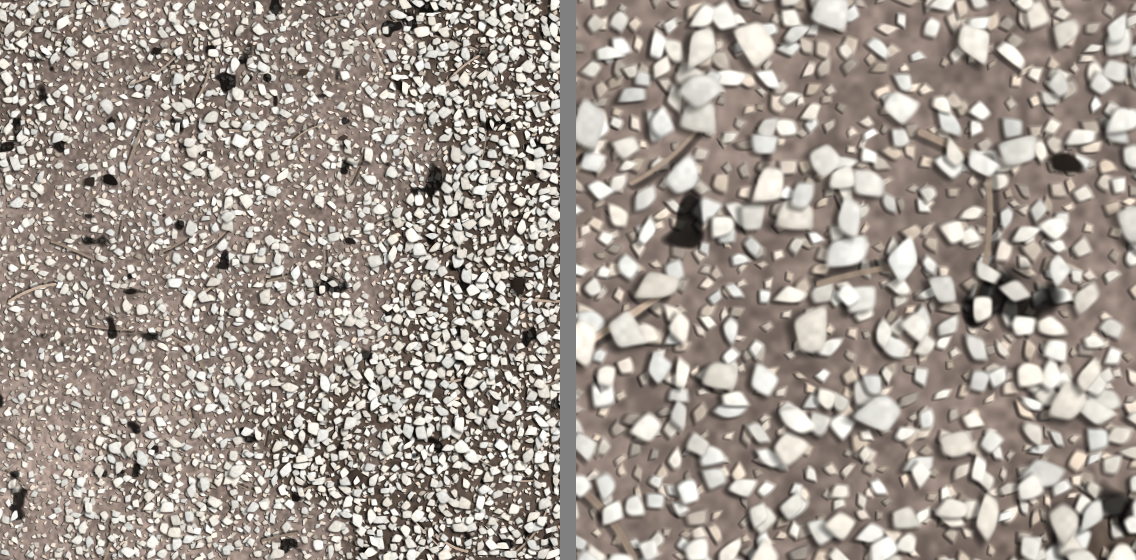
Left, the full canvas; right, a detail of the centre.
Reproduce this texture procedurally as a three.js fragment shader.

```glsl
// Sunlit pale gravel scattered over brown soil, with dark debris and dry straw.
// Jittered grids of faceted stones are painted from fine to coarse, each with
// a shadow; a broad density field gathers the stones into drifts.

#define FINE_CELLS 82.0
#define MEDIUM_CELLS 62.0
#define COARSE_CELLS 46.0
#define DEBRIS_CELLS 17.0
#define STRAW_CELLS 9.0
#define EDGE_SOFTNESS 0.0019
#define SHADOW_DEPTH 0.6
#define LIGHT_DIR vec2(0.90, 0.44)
#define SOIL_COLOR vec3(0.575, 0.51, 0.475)
#define GAP_COLOR vec3(0.34, 0.29, 0.255)
#define STONE_COLOR vec3(0.985, 0.97, 0.94)
#define STRAW_COLOR vec3(0.78, 0.69, 0.61)

varying vec2 vUv;

vec4 hash4(vec2 p) {
  vec4 h = fract(p.xyxy * vec4(0.1031, 0.1030, 0.0973, 0.1099));
  h += dot(h, h.wzxy + 33.33);
  return fract((h.xxyz + h.yzzw) * h.zywx);
}

float noise(vec2 p) {
  vec2 i = floor(p), f = fract(p);
  f = f * f * (3.0 - 2.0 * f);
  float low = mix(hash4(i).x, hash4(i + vec2(1.0, 0.0)).x, f.x);
  float high = mix(hash4(i + vec2(0.0, 1.0)).x, hash4(i + 1.0).x, f.x);
  return mix(low, high, f.y);
}

vec2 rotate(vec2 p, float a) {
  return vec2(cos(a) * p.x - sin(a) * p.y, sin(a) * p.x + cos(a) * p.y);
}

// Share of ground under coarse gravel: thick at right, drifts at upper left and below
float gravelDensity(vec2 p) {
  float drift = noise(p * 6.0 + 3.7) * 0.6 + noise(p * 15.0 + 8.1) * 0.4 - 0.5;
  float right = smoothstep(0.5, 0.85, p.x + 0.25 * drift);
  float corner = smoothstep(0.65, 0.95, p.y) * (1.0 - p.x);
  vec2 low = p - vec2(0.55, 0.2);
  float heap = exp(-14.0 * dot(low, low));
  return clamp(0.14 + 0.8 * right + 0.5 * corner + 0.4 * heap + 0.95 * drift, 0.0, 1.0);
}

// Rounded irregular polygon, equal to 1 on its outline
float facetedShape(vec2 p, vec4 seed) {
  p = rotate(p, seed.y * 43.0);
  p.y *= 1.0 + 0.65 * seed.w;
  float sum = 0.0;
  for (int i = 0; i < 6; i++) {
    float k = float(i);
    float angle = 1.0472 * k + 0.4 * sin(seed.z * 40.0 + k * 2.4);
    float reach = 0.78 + 0.42 * fract(seed.w * 7.0 + k * 0.37);
    sum += pow(max(dot(p, vec2(cos(angle), sin(angle))) / reach, 0.0), 6.0);
  }
  return pow(sum, 1.0 / 6.0);
}

// One grid of stones; presence runs from bare to dense ground, size is in cells
void paintStones(inout vec3 color, vec2 uv, float cells, vec2 presence,
                 vec2 size, vec3 tint, vec2 tones) {
  vec2 g = uv * cells;
  for (int j = -1; j <= 1; j++) {
    for (int i = -1; i <= 1; i++) {
      // Right to left, so that shadows stay in the gaps
      vec2 cell = floor(g) + vec2(-float(i), float(j));
      vec4 seed = hash4(cell + cells * 3.0);
      float density = gravelDensity((cell + 0.5) / cells);
      if (seed.x > mix(presence.x, presence.y, density)) continue;
      vec4 place = hash4(cell + cells * 5.0 + 17.0);
      float radius = mix(size.x, size.y, place.z * place.z);
      vec2 q = (g - cell - 0.15 - 0.7 * place.xy) / radius;
      float d = facetedShape(q, seed);
      float shadow = facetedShape(q + LIGHT_DIR * 0.38, seed);
      float soft = EDGE_SOFTNESS * cells / radius;
      float depth = SHADOW_DEPTH * mix(0.6, 1.0, density);
      color *= 1.0 - depth * (1.0 - smoothstep(0.8, 1.4, shadow));
      float lit = mix(tones.x, tones.y, place.w) * (1.0 + 0.06 * dot(q, LIGHT_DIR));
      lit *= 1.0 - 0.08 * smoothstep(0.6, 1.0, d);
      vec3 stone = tint * lit * mix(vec3(1.0, 0.98, 0.95), vec3(0.985, 1.0, 1.01), seed.z);
      color = mix(color, stone, 1.0 - smoothstep(1.0 - soft, 1.0 + soft, d));
    }
  }
}

// Thin bent stalks with a narrow shadow
void paintStraw(inout vec3 color, vec2 uv) {
  vec2 g = uv * STRAW_CELLS;
  for (int j = -1; j <= 1; j++) {
    for (int i = -1; i <= 1; i++) {
      vec2 cell = floor(g) + vec2(float(i), float(j));
      vec4 seed = hash4(cell + 71.0);
      vec4 form = hash4(cell + 113.0);
      if (seed.x > 0.62) continue;
      vec2 p = rotate(g - cell - seed.yz, form.x * 6.2832);
      p.y += (form.y - 0.5) * 1.2 * p.x * p.x;
      float span = mix(0.15, 0.45, form.z);
      p.x -= clamp(p.x, -span, span);
      float width = mix(0.01, 0.023, form.w);
      float soft = EDGE_SOFTNESS * STRAW_CELLS * 0.6;
      float shade = 1.0 - smoothstep(width, width + 0.03, length(p + vec2(0.0, 0.018)));
      color *= 1.0 - 0.4 * shade;
      float stalk = 1.0 - smoothstep(width - soft, width + soft, length(p));
      color = mix(color, STRAW_COLOR * mix(0.75, 1.1, seed.w), stalk * 0.9);
    }
  }
}

void main() {
  float density = gravelDensity(vUv);
  vec3 color = SOIL_COLOR * (0.88 + 0.24 * noise(vUv * 7.0 + 21.0));
  color *= 1.08 - 0.16 * smoothstep(0.0, 0.8, length(vUv));
  color = mix(color, GAP_COLOR, smoothstep(0.35, 0.95, density));
  color *= 0.76 + 0.16 * noise(vUv * 38.0) + 0.34 * noise(vUv * 150.0);
  paintStones(color, vUv, FINE_CELLS, vec2(0.8, 0.75), vec2(0.22, 0.46), vec3(0.94, 0.88, 0.82), vec2(0.68, 1.08));
  paintStones(color, vUv, MEDIUM_CELLS, vec2(0.5, 0.85), vec2(0.25, 0.52), STONE_COLOR, vec2(0.86, 1.07));
  paintStraw(color, vUv);
  float debris = noise(vUv * 24.0 + 5.3) * 0.65 + noise(vUv * 65.0) * 0.35;
  color *= 1.0 - 0.75 * smoothstep(0.76, 0.85, debris);
  paintStones(color, vUv, DEBRIS_CELLS, vec2(0.07, 0.1), vec2(0.1, 0.24), vec3(0.2, 0.17, 0.15), vec2(0.5, 1.5));
  paintStones(color, vUv, COARSE_CELLS, vec2(0.08, 0.97), vec2(0.31, 0.58), STONE_COLOR, vec2(0.9, 1.07));
  color *= 0.95 + 0.1 * noise(vUv * 260.0);
  gl_FragColor = vec4(clamp(color, 0.0, 1.0), 1.0);
}
```
